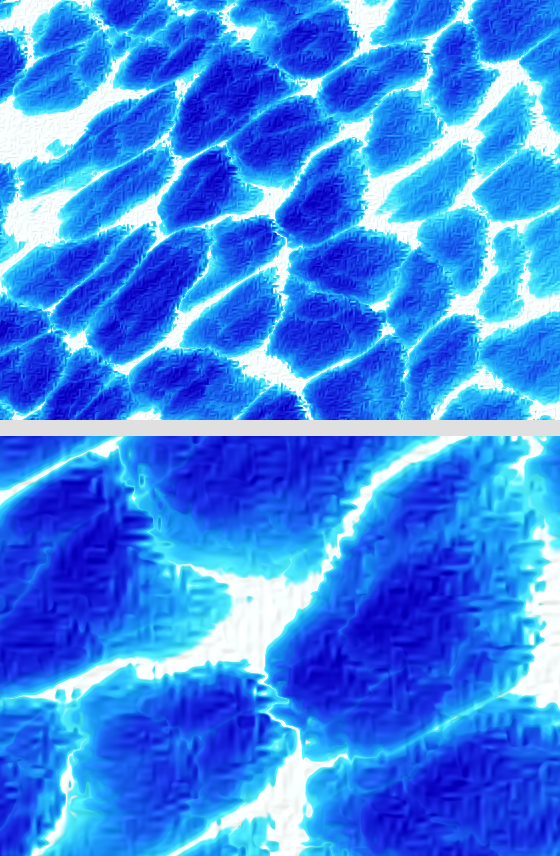
Top, the full canvas; bottom, a detail of the centre.
A WebGL 1 fragment shader for this texture:

```glsl
precision highp float;
// Sunlit pool water: bright caustic webs over deep blue, brushed on a rough weave.
// Soft Voronoi ridges in a warped, diagonally stretched space give the light tone;
// a fine weave roughens the outlines, and a colour ramp paints the tone.
uniform vec2 u_resolution;

// Sine-free hash to two values
vec2 hash2(vec2 p) {
  vec3 a = fract(p.xyx * vec3(0.1031, 0.1030, 0.0973));
  a += dot(a, a.yzx + 33.33);
  return fract((a.xx + a.yz) * a.zy);
}

// Two independent channels of smooth value noise
vec2 noise2(vec2 p) {
  vec2 i = floor(p), f = fract(p);
  f = f * f * (3.0 - 2.0 * f);
  return mix(mix(hash2(i), hash2(i + vec2(1.0, 0.0)), f.x),
             mix(hash2(i + vec2(0.0, 1.0)), hash2(i + 1.0), f.x), f.y);
}

// Ridges between cells: about 1 on an edge, 2 at a junction, 0 inside
float caustic(vec2 p, float sharpness) {
  vec2 cell = floor(p);
  float nearest = 9.0, sum = 0.0;
  for (int y = -2; y <= 2; y++) {
    for (int x = -2; x <= 2; x++) {
      vec2 c = cell + vec2(float(x), float(y));
      float d = length(c + 0.1 + 0.8 * hash2(c) - p);
      nearest = min(nearest, d);
      sum += exp(-sharpness * d);
    }
  }
  return sum * exp(sharpness * nearest) - 1.0;
}

// Rough cloth made of short strands running across or up
float weave(vec2 p) {
  float across = noise2(p * vec2(95.0, 210.0)).x;
  float up = noise2(p * vec2(210.0, 95.0) + 37.0).x;
  return mix(across, up, smoothstep(0.4, 0.6, noise2(p * 75.0).y));
}

// Deep blue through cyan to white
vec3 waterColor(float t) {
  vec3 c = mix(vec3(0.05, 0.03, 0.78), vec3(0.08, 0.16, 0.87), clamp(t / 0.15, 0.0, 1.0));
  c = mix(c, vec3(0.09, 0.36, 0.92), smoothstep(0.15, 0.34, t));
  c = mix(c, vec3(0.10, 0.56, 0.96), smoothstep(0.34, 0.52, t));
  c = mix(c, vec3(0.15, 0.72, 0.98), smoothstep(0.52, 0.70, t));
  c = mix(c, vec3(0.29, 0.91, 0.98), smoothstep(0.70, 0.87, t));
  return mix(c, vec3(0.97, 1.0, 1.0), smoothstep(0.89, 1.04, t));
}

void main() {
  vec2 uv = gl_FragCoord.xy / u_resolution.y;
  float grain = weave(uv);
  float relief = grain - weave(uv + vec2(-0.003, 0.003));

  // Ragged outlines, then axes along and across the diagonal swell
  vec2 p = uv + (grain - 0.5) * vec2(0.020, 0.012);
  vec2 swell = vec2(dot(p, vec2(0.77, 0.64)), dot(p, vec2(-0.64, 0.77)));
  float streak = noise2(swell * vec2(9.0, 42.0) + 11.0).x - 0.5;
  float brush = noise2(swell * vec2(14.0, 85.0) + 53.0).x - 0.5;

  // Wavy space for the webs
  vec2 q = swell * vec2(4.0, 6.2) + 20.0;
  q += 0.9 * (noise2(q * 0.8) - 0.5) + 0.3 * (noise2(q * 2.3 + 7.0) - 0.5);
  q.y += 0.12 * streak;
  vec2 vary = noise2(q * 0.9 + 31.0);
  float web = caustic(q, mix(5.0, 8.0, vary.x));
  float ripples = caustic(q * 1.9 + 60.0, 6.0);

  // Shallower, lighter water to the right and in scattered patches
  vec2 patches = noise2(p * 3.2 + 5.0);
  float shallow = smoothstep(0.75, 1.25, p.x + 0.5 * (patches.x - 0.5));
  float choppy = smoothstep(0.55, 1.25, p.y - 0.55 * p.x + 0.2 * patches.x);

  float tone = 0.02 + 0.40 * shallow + 0.22 * smoothstep(0.5, 0.85, patches.y);
  tone += web * mix(0.55, 1.1, vary.y) * mix(0.82, 0.55, shallow);
  tone += ripples * (0.16 + 0.35 * choppy) * mix(1.0, 0.5, shallow);
  tone += 0.22 * streak + 0.12 * brush + 0.10 * (grain - 0.5);

  vec3 color = waterColor(tone) + relief * vec3(0.10, 0.13, 0.16);
  gl_FragColor = vec4(clamp(color, 0.0, 1.0), 1.0);
}
```
